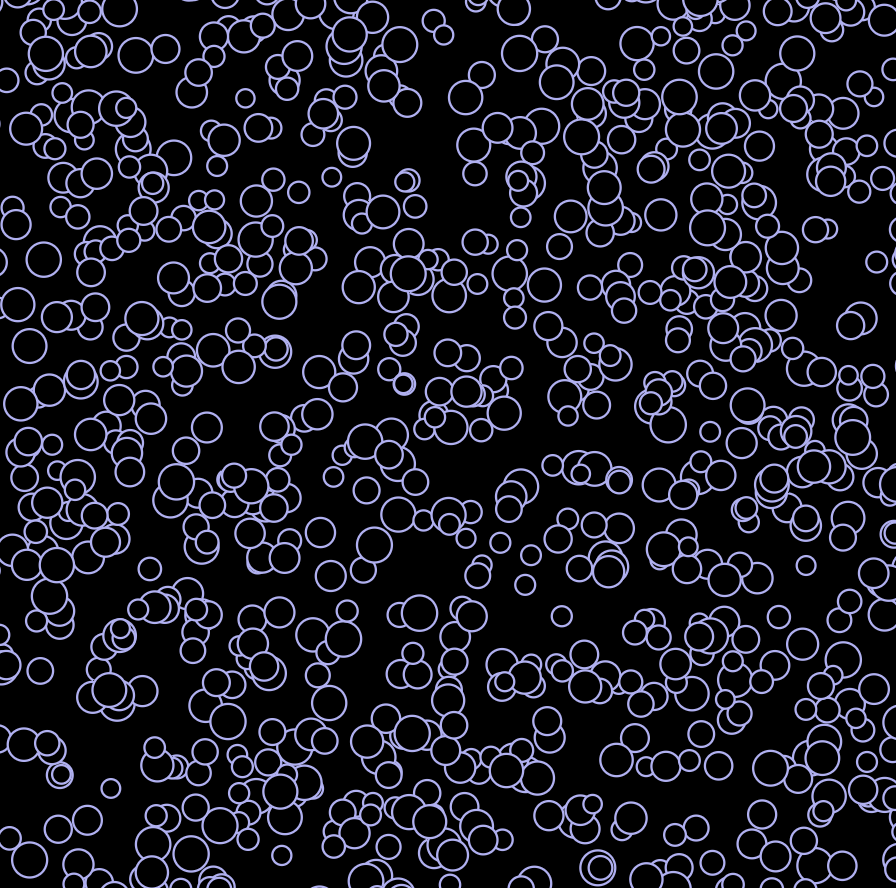
This pattern is drawn by a WebGL 2 fragment shader. Its source:

```glsl
#version 300 es
precision highp float;
precision highp int;

// Scattered thin lavender rings on black. Every ring is an opaque black disc
// with a bright rim; hashed grid cells scatter them, and a random depth
// decides which disc hides the others.

uniform vec2 u_resolution;
out vec4 fragColor;

// Lengths are fractions of the canvas height.
const vec3 BACKGROUND = vec3(0.0);
const vec3 RIM_COLOR = vec3(0.69, 0.69, 0.94);
const float CELLS = 16.0;          // grid cells per canvas height
const int SLOTS = 8;               // possible rings per cell
const float FILL_CHANCE = 0.35;    // chance that a slot holds a ring
const float MIN_RADIUS = 0.0115;   // outer radius of the smallest ring
const float MAX_RADIUS = 0.0212;   // outer radius of the largest ring
const float RIM_WIDTH = 0.00258;
const uint SEED = 37u;

// What one disc contributes to a pixel.
struct Layer {
    float depth;     // larger is nearer
    float coverage;  // antialiased disc mask
    float rim;       // antialiased rim mask
};

// PCG-style integer hash: three values to three.
uvec3 pcg3(uvec3 v) {
    v = v * 1664525u + 1013904223u;
    v.x += v.y * v.z;
    v.y += v.z * v.x;
    v.z += v.x * v.y;
    v ^= v >> 16u;
    v.x += v.y * v.z;
    v.y += v.z * v.x;
    v.z += v.x * v.y;
    return v;
}

vec3 toUnit(uvec3 v) {
    return vec3(v >> 8u) / 16777216.0;
}

// Coverage of the inside of a signed distance, softened over one pixel.
float inside(float dist, float pixel) {
    return clamp(0.5 - dist / pixel, 0.0, 1.0);
}

// Keep the two nearest layers, enough to blend a disc edge over its neighbour.
void insertLayer(Layer candidate, inout Layer front, inout Layer back) {
    if (candidate.depth > front.depth) {
        back = front;
        front = candidate;
    } else if (candidate.depth > back.depth) {
        back = candidate;
    }
}

float ringField(vec2 p, float pixel) {
    Layer front = Layer(-1.0, 0.0, 0.0);
    Layer back = front;
    ivec2 home = ivec2(floor(p * CELLS));

    // Search this cell and its neighbours.
    for (int y = -1; y <= 1; y++)
    for (int x = -1; x <= 1; x++) {
        ivec2 cell = home + ivec2(x, y);
        for (int slot = 0; slot < SLOTS; slot++) {
            uvec3 key = pcg3(uvec3(uvec2(cell + 64), uint(slot) + SEED));
            vec3 place = toUnit(key);
            if (place.z > FILL_CHANCE) continue;

            vec3 traits = toUnit(pcg3(key));
            vec2 center = (vec2(cell) + place.xy) / CELLS;
            float radius = mix(MIN_RADIUS, MAX_RADIUS, traits.x);
            float dist = length(p - center) - radius;
            float disc = inside(dist, pixel);
            if (disc <= 0.0) continue;

            float rim = disc - inside(dist + RIM_WIDTH, pixel);
            insertLayer(Layer(traits.y, disc, rim), front, back);
        }
    }
    return front.rim + (1.0 - front.coverage) * back.rim;
}

void main() {
    float pixel = 1.0 / u_resolution.y;
    vec2 p = gl_FragCoord.xy * pixel;
    float rim = ringField(p, pixel);
    fragColor = vec4(mix(BACKGROUND, RIM_COLOR, rim), 1.0);
}
```
